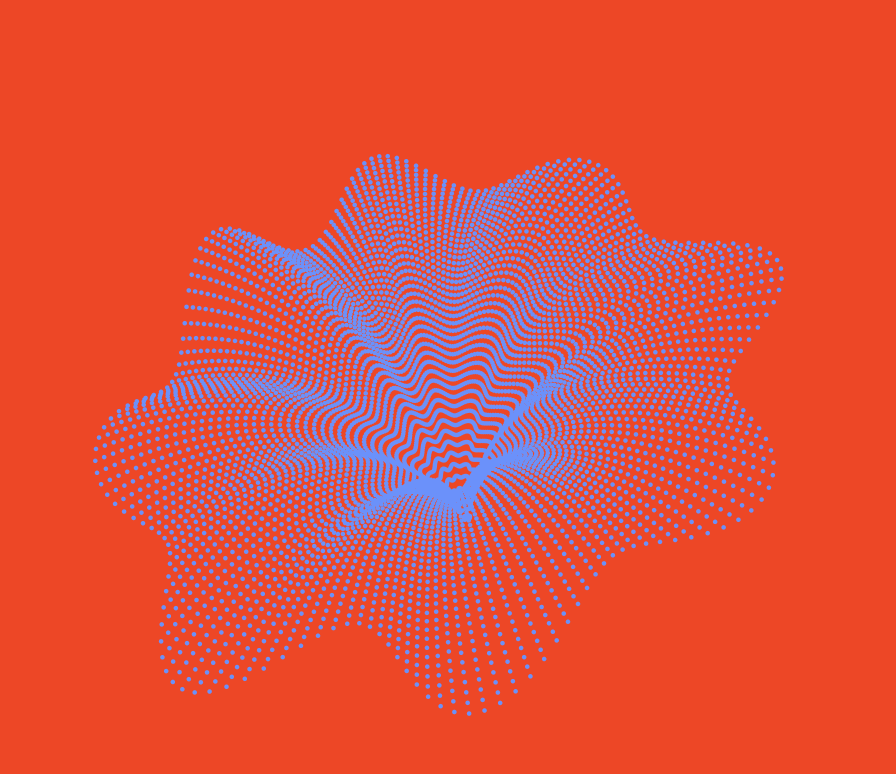
Write a WebGL 1 fragment shader that draws this background.

```glsl
precision highp float;
// A ruffled eight-petal trumpet bloom of small blue dots on flat orange-red.
// Rays leave one throat point, rise, flare and droop. Each pixel is projected
// onto every ray by Gauss-Newton steps and measured to that ray's nearest dot.

uniform vec2 u_resolution;

const vec3 GROUND = vec3(0.93, 0.28, 0.15);
const vec3 DOT_BLUE = vec3(0.42, 0.57, 0.98);

const float TAU = 6.283185;
const int RAYS = 180;
const int STEPS = 5;
const float PETALS = 8.0;
const float DOTS_PER_RAY = 45.0;
const float DOT_RADIUS = 0.0029;

const vec2 THROAT = vec2(0.609, 0.310);
const vec2 STEM = vec2(-0.048, 0.181);   // projected height of the bloom

// Tilted rim seen from the throat axis, between notch (0) and petal tip (1).
vec2 rimOffset(float angle) {
  float petal = 0.5 + 0.5 * cos(PETALS * angle);
  vec2 across = mix(vec2(0.361, 0.106), vec2(0.440, 0.122), petal);
  vec2 along = mix(vec2(-0.063, 0.258), vec2(-0.068, 0.358), petal);
  vec2 bendCos = mix(vec2(-0.012, 0.018), vec2(0.003, 0.051), petal);
  vec2 bendSin = mix(vec2(-0.041, -0.006), vec2(-0.069, -0.038), petal);
  return across * cos(angle) + along * sin(angle)
       + bendCos * cos(2.0 * angle) + bendSin * sin(2.0 * angle);
}

// Position on a ray: height rises then droops while the flare widens.
vec2 rayPoint(float t, vec2 rim) {
  float root = sqrt(sqrt(t));
  float height = 2.1 * root * root * root - 1.1 * t * t;
  return STEM * height + rim * t * root;
}

// Derivative of rayPoint with respect to t.
vec2 raySlope(float t, vec2 rim) {
  float root = sqrt(sqrt(t));
  return STEM * (1.575 / root - 2.2 * t) + rim * 1.25 * root;
}

// Distance from p to the closest dot on one ray.
float dotDistance(vec2 p, vec2 rim) {
  float t = 0.6;
  for (int i = 0; i < STEPS; i++) {
    vec2 slope = raySlope(t, rim);
    float stride = dot(p - rayPoint(t, rim), slope) / max(dot(slope, slope), 1e-5);
    t = clamp(t + stride, 0.005, 1.0);
  }
  float index = clamp(floor(t * DOTS_PER_RAY + 0.5), 1.0, DOTS_PER_RAY);
  return length(p - rayPoint(index / DOTS_PER_RAY, rim));
}

// Distance from p to the closest dot of the whole bloom.
float bloomDistance(vec2 p) {
  float nearest = 1.0;
  for (int i = 0; i < RAYS; i++) {
    float angle = TAU * float(i) / float(RAYS);
    nearest = min(nearest, dotDistance(p, rimOffset(angle)));
  }
  return nearest;
}

void main() {
  float pixel = 1.0 / u_resolution.y;
  vec2 p = gl_FragCoord.xy * pixel - THROAT;

  // Soft-edged dots over the flat ground.
  float coverage = clamp(0.5 + (DOT_RADIUS - bloomDistance(p)) / pixel, 0.0, 1.0);
  gl_FragColor = vec4(mix(GROUND, DOT_BLUE, coverage), 1.0);
}
```
